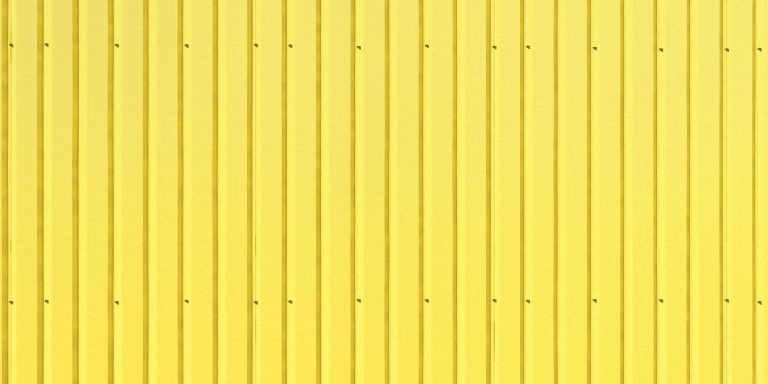
Give the GLSL for this texture, as a WebGL 2 fragment shader.

```glsl
#version 300 es
precision highp float;

uniform vec2 u_resolution;
out vec4 fragColor;

// Layout, in canvas heights
const float FIRST_RIB = 0.013;
const float RIB_PITCH = 0.0922;       // spacing at the left edge
const float PITCH_SHRINK = 0.0001615; // spacing lost towards the right
const float RIBS_PER_SHEET = 7.0;
const float SCREW_RADIUS = 0.0062;
const float SCREW_ROW_TOP = 0.880;
const float SCREW_ROW_BOTTOM = 0.215;

// Rib profile, in rib pitches
const float GROOVE_HALF_LEFT = 0.092;
const float GROOVE_HALF_RIGHT = 0.048;
const float RIDGE_START = 0.12;
const float RIDGE_END = 0.32;
const float SCREW_OFFSET = 0.175;

const float GRAIN = 0.022;

const vec3 FACE_TOP = vec3(0.965, 0.900, 0.430);
const vec3 FACE_BOTTOM = vec3(0.995, 0.910, 0.335);
const vec3 RIDGE = vec3(0.995, 0.960, 0.420);
const vec3 SLOPE = vec3(0.940, 0.850, 0.300);
const vec3 GROOVE = vec3(0.850, 0.740, 0.185);
const vec3 GROOVE_EDGE = vec3(0.740, 0.630, 0.130);
const vec3 SCREW = vec3(0.400, 0.350, 0.120);

float hash(vec2 p) {
  return fract(sin(dot(p, vec2(127.1, 311.7))) * 43758.5453);
}

float noise(vec2 p) {
  vec2 i = floor(p), f = fract(p);
  f = f * f * (3.0 - 2.0 * f);
  return mix(mix(hash(i), hash(i + vec2(1, 0)), f.x),
             mix(hash(i + vec2(0, 1)), hash(i + vec2(1, 1)), f.x), f.y);
}

// Smooth-edged interval from a to b
float band(float x, float a, float b, float soft) {
  return smoothstep(a - soft, a + soft, x) - smoothstep(b - soft, b + soft, x);
}

// Rib number at x and its inverse, with spacing narrowing to the right
float ribAt(float x) {
  float s = RIB_PITCH * RIB_PITCH - 4.0 * PITCH_SHRINK * (x - FIRST_RIB);
  return (RIB_PITCH - sqrt(max(s, 0.0))) / (2.0 * PITCH_SHRINK);
}

float ribX(float n) {
  return FIRST_RIB + n * (RIB_PITCH - PITCH_SHRINK * n);
}

// Distance to a screw head with a pointed lower-right shadow
float screwDistance(vec2 q) {
  float head = length(q * vec2(0.85, 1.2)) - 0.65 * SCREW_RADIUS;
  vec2 s = q - vec2(0.15, -0.25) * SCREW_RADIUS;
  float shadow = max(max(s.x - 0.7 * SCREW_RADIUS, s.y - 0.6 * SCREW_RADIUS),
                     -(s.x + s.y) * 0.707 - 0.35 * SCREW_RADIUS);
  shadow = max(shadow, -s.y - 0.7 * SCREW_RADIUS);
  return min(head, shadow);
}

void main() {
  vec2 p = gl_FragCoord.xy / u_resolution.y;
  float pixel = 1.0 / u_resolution.y;
  float across = gl_FragCoord.x / u_resolution.x;

  float rib = ribAt(p.x);
  float n = floor(rib + 0.4);
  float d = rib - n;
  float soft = 0.6 * pixel / RIB_PITCH;
  float inSheet = mod(n, RIBS_PER_SHEET);

  // Flat face with vertical fade and slow tonal drift
  vec3 color = mix(FACE_BOTTOM, FACE_TOP, smoothstep(0.0, 1.0, p.y));
  color *= 0.99 + 0.02 * noise(p * vec2(3.0, 2.0)) - 0.02 * p.y * (1.0 - across);
  color += vec3(0.0, 0.015, 0.02) * across;

  // Lit ridge and the slope leading up to it
  color = mix(color, SLOPE, 0.35 * band(d, 0.04, RIDGE_START, soft));
  float lit = band(d, RIDGE_START, RIDGE_END, soft + 0.03);
  color = mix(color, RIDGE, lit * mix(0.9, 0.6, p.y));

  // Shaded groove, narrower to the right, with a darker right edge
  float halfWidth = mix(GROOVE_HALF_LEFT, GROOVE_HALF_RIGHT, across);
  halfWidth *= 0.95 + 0.1 * hash(vec2(n, 4.0));
  float wobble = 0.012 * (noise(vec2(n * 7.3, p.y * 9.0)) - 0.5);
  vec3 shade = mix(GROOVE, GROOVE_EDGE, smoothstep(0.0, halfWidth, d + wobble));
  shade *= 0.96 + 0.08 * noise(vec2(n * 3.1, p.y * 40.0));
  color = mix(color, shade, band(d + wobble, -halfWidth, halfWidth, soft));

  // Thin worn seam where sheets overlap
  float seam = band(d, SCREW_OFFSET - 0.025, SCREW_OFFSET + 0.015, soft);
  float wear = smoothstep(0.72, 0.9, noise(vec2(n * 5.7, p.y * 14.0)));
  color = mix(color, GROOVE_EDGE, seam * step(inSheet, 0.5) * (0.22 + 0.4 * wear));

  // Two rows of screws on the first and every odd rib of a sheet
  float hasScrew = max(step(inSheet, 0.5), mod(inSheet, 2.0));
  for (int row = 0; row < 2; row++) {
    float y = row == 0 ? SCREW_ROW_TOP - 0.014 * (across - 0.5) : SCREW_ROW_BOTTOM;
    y += 0.008 * (hash(vec2(n, float(row))) - 0.5);
    vec2 q = p - vec2(ribX(n + SCREW_OFFSET), y);
    float ink = 1.0 - smoothstep(-0.7 * pixel, 0.7 * pixel, screwDistance(q));
    color = mix(color, SCREW, 0.85 * ink * hasScrew);
  }

  // Fine paint grain
  color += GRAIN * (hash(floor(p * 256.0)) - 0.5);
  fragColor = vec4(clamp(color, 0.0, 1.0), 1.0);
}
```
